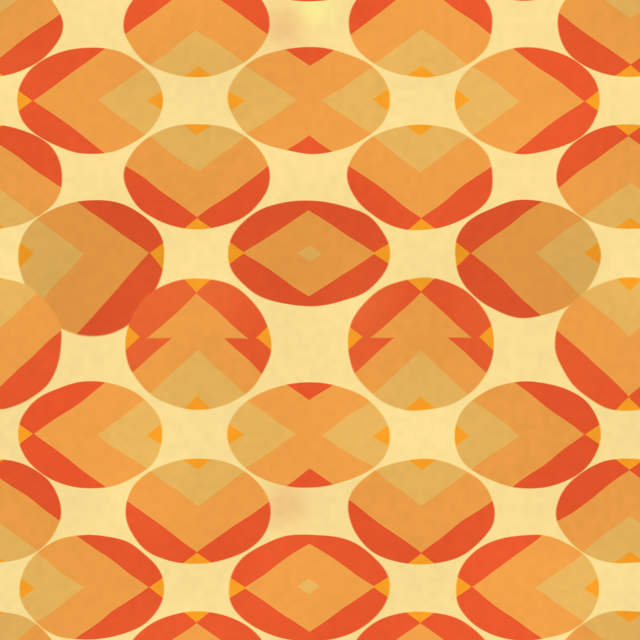
This pattern is drawn by a three.js fragment shader. Its source:

```glsl
varying vec2 vUv;

#define GRID vec2(6.0, 8.0)
#define RADIUS vec2(0.68, 0.66)
#define SOFT 0.018
#define WOBBLE 0.035
#define WEAR 0.07
#define CREAM vec3(0.98, 0.87, 0.58)
#define ORANGE vec3(0.93, 0.62, 0.28)
#define KHAKI vec3(0.90, 0.70, 0.36)
#define RED vec3(0.90, 0.33, 0.17)
#define AMBER vec3(0.97, 0.62, 0.15)
#define BLUSH vec3(0.92, 0.70, 0.46)

float hash(vec2 p) {
  return fract(sin(dot(p, vec2(127.1, 311.7))) * 4375.85);
}

// Value noise that wraps after a whole number of cells
float noise(vec2 uv, float cells) {
  vec2 p = uv * cells, i = floor(p), f = fract(p);
  f = f * f * (3.0 - 2.0 * f);
  vec2 a = mod(i, cells), b = mod(i + 1.0, cells);
  return mix(mix(hash(a), hash(vec2(b.x, a.y)), f.x),
             mix(hash(vec2(a.x, b.y)), hash(b), f.x), f.y);
}

float edge(float d) {
  return smoothstep(-SOFT, SOFT, d);
}

// Soft stain, wrapped around the canvas
float stain(vec2 uv, vec2 center, float size) {
  vec2 d = fract(uv - center + 0.5) - 0.5;
  return exp(-dot(d, d) / (size * size));
}

// Lattice position of an oval: rows spread around the tall fourth row
vec2 ovalCenter(vec2 id) {
  float fromTall = id.y - 4.0;
  float shift = 0.045 * sign(fromTall) * (4.0 - abs(fromTall));
  return vec2(0.9 + 0.055 * sin(1.0472 * (id.x - 2.0)), 0.3 + shift);
}

// Some ovals are wider, taller or sag downwards
vec2 ovalRadius(vec2 id, float below) {
  vec2 r = RADIUS;
  if (id.x == 2.0) r.x += 0.08;
  if (id.y == 4.0) r.y += 0.17;
  if (id.y == 3.0 && below > 0.0) {
    if (id.x == 0.0) r.y += 0.38;
    if (id.x == 4.0) r.y += 0.14;
  }
  return r;
}

// Chevron fill; n is the position inside a unit oval, y downwards
vec3 ovalFill(vec2 n, vec2 id, float fade) {
  bool sideways = mod(id.y, 2.0) == 1.0;
  bool mirrored = id.x == 2.0;
  float along = sideways ? -n.x : -n.y;
  float across = abs(sideways ? n.y : n.x);
  float facing = mod(id.y, 4.0) < 2.0 ? 1.0 : -1.0;
  if (id.x > 3.5) facing = -facing;

  float t = along * facing;
  float khakiEnd = -0.10, redStart = 0.78;
  if (mirrored) {
    t = -abs(along) * facing;
    khakiEnd = -0.15 * facing;
    redStart = 0.74 - 0.08 * facing;
  }
  float chevron = t + across;
  float red = edge(chevron - redStart);
  float tips = edge(abs(along) - across - 0.79);

  // Notched sides on the tall row
  if (id.y == 4.0 && id.x < 4.0) {
    red = max(red, edge(chevron - 0.46) * edge(0.08 - t) * edge(t + 0.45));
    tips = max(tips, edge(across - abs(t - 0.1) - 0.80));
  }
  vec3 color = mix(ORANGE, KHAKI, edge(khakiEnd - chevron));
  color = mix(color, mix(RED, ORANGE, fade), red);
  return mix(color, AMBER, tips);
}

void main() {
  vec2 q = vec2(vUv.x, 1.0 - vUv.y) * GRID;
  float cloud = noise(vUv, 9.0);
  float grain = noise(vUv, 96.0);
  vec2 wobble = WOBBLE * (vec2(noise(vUv, 22.0), noise(vUv + 0.37, 22.0)) - 0.5);

  // Stained ground
  float stains = stain(vUv, vec2(0.445, 0.96), 0.035)
               + stain(vUv, vec2(0.445, 0.21), 0.035);
  vec3 color = mix(CREAM, BLUSH, 0.6 * min(stains, 1.0));
  color += vec3(0.02, 0.08, 0.02) * stain(vUv, vec2(0.49, 0.99), 0.03);

  // Staggered ovals from the neighbouring lattice cells
  for (int j = -1; j <= 1; j++) {
    for (int i = -1; i <= 1; i++) {
      vec2 cell = floor(q) + vec2(float(i), float(j));
      vec2 id = mod(cell, GRID);
      if (mod(id.x + id.y, 2.0) < 0.5) continue;
      vec2 d = q - cell - ovalCenter(id) + wobble;
      vec2 n = d / ovalRadius(id, d.y);
      float fade = id.y == 4.0 ? 0.32 * cloud : 0.08 * cloud;
      vec3 fill = ovalFill(n, id, fade);
      fill *= 0.98 + 0.04 * hash(id) - (id.y == 3.0 ? 0.04 : 0.0);
      color = mix(color, fill, edge(1.0 - length(n)));
    }
  }

  // Mottled print
  color *= 1.0 + WEAR * (0.5 * (cloud - 0.5) + 0.4 * (grain - 0.5));
  gl_FragColor = vec4(color, 1.0);
}
```
